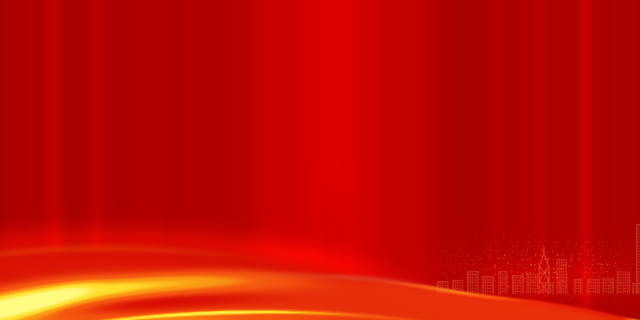
Give the GLSL for this background, as a Shadertoy shader.

```glsl
// Red curtain with glowing golden silk waves and a small sparkling skyline.

float hash(vec2 p) {
    return fract(sin(dot(p, vec2(127.1, 311.7))) * 43758.5453);
}

float noise1(float x) {
    float f = fract(x);
    float i = floor(x);
    return mix(hash(vec2(i, 3.0)), hash(vec2(i + 1.0, 3.0)), f * f * (3.0 - 2.0 * f));
}

// Gaussian band around zero
float band(float d, float width) {
    return exp(-d * d / (width * width));
}

// Filled below the edge, fading out over the given softness
float below(float d, float softness) {
    return 1.0 - smoothstep(-softness, softness, d);
}

vec3 silkColor(float heat) {
    vec3 c = mix(vec3(0.85, 0.05, 0.01), vec3(0.96, 0.33, 0.06), smoothstep(0.0, 0.35, heat));
    c = mix(c, vec3(0.98, 0.60, 0.07), smoothstep(0.35, 0.6, heat));
    c = mix(c, vec3(1.0, 0.87, 0.17), smoothstep(0.6, 0.85, heat));
    return mix(c, vec3(1.0, 0.98, 0.5), smoothstep(0.85, 1.3, heat));
}

vec3 curtain(vec2 p) {
    float red = 0.68 + 0.15 * band(p.x - 1.03, 0.27) + 0.04 * band(p.x - 1.04, 0.07) * smoothstep(0.2, 0.55, p.y);
    red += 0.04 * (noise1(p.x * 13.0) - 0.5) + 0.025 * (noise1(p.x * 42.0) - 0.5);
    red += 0.06 * (band(p.x - 0.17, 0.025) + band(p.x - 0.3, 0.02) + band(p.x - 1.69, 0.025));
    red += 0.11 * band(p.x - 1.83, 0.022) - 0.03 * band(p.x - 1.42, 0.1);
    return vec3(red, 0.0, 0.0);
}

// Line drawing of one building: walls, roof and window rows
float building(vec2 p, float halfWidth, float height, float aa) {
    vec2 q = vec2(abs(p.x) - halfWidth, p.y - height);
    float d = max(q.x, q.y);
    float inside = below(d, aa) * step(0.0, p.y);
    float outline = below(abs(d + 0.001) - 0.001, aa);
    vec2 cell = abs(fract(p / vec2(0.007, 0.009)) - 0.5);
    float windows = smoothstep(0.2, 0.4, max(cell.x, cell.y));
    return inside * max(outline, 0.4 * windows);
}

float skyline(vec2 p, float aa) {
    vec2 q = p - vec2(1.36, 0.08);
    float id = floor(q.x / 0.047);
    float h = hash(vec2(id, 8.0));
    float local = (fract(q.x / 0.047) - 0.5) * 0.047;
    float city = building(vec2(local, q.y), 0.013 + 0.008 * h, 0.035 + 0.04 * hash(vec2(id, 2.0)), aa);
    city *= step(0.0, q.x);
    city = max(city, building(q - vec2(0.395, 0.0), 0.016, 0.11, aa));
    city = max(city, building(q - vec2(0.64, 0.0), 0.012, 0.22, aa));

    // Braced tower tapering into a mast
    vec2 t = q - vec2(0.34, 0.0);
    float taper = 0.015 * (1.0 - smoothstep(0.08, 0.135, t.y));
    float brace = abs(abs(t.x) - 0.015 * abs(2.0 * fract(t.y / 0.045) - 1.0));
    float frame = min(abs(abs(t.x) - taper), brace + step(0.105, t.y));
    float tower = below(frame - 0.0012, aa) * step(0.0, t.y) * step(t.y, 0.15);
    return max(city, tower);
}

float sparkles(vec2 p, float aa) {
    float sum = 0.0;
    for (int i = 0; i < 3; i++) {
        float size = 0.014 + 0.009 * float(i);
        vec2 id = floor(p / size);
        float h = hash(id + float(i) * 17.0);
        vec2 center = 0.25 + 0.5 * vec2(hash(id + 5.3), hash(id + 9.1));
        float d = length((fract(p / size) - center) * size);
        sum += step(0.5, h) * h * below(d - 0.0005 - 0.0015 * h, aa);
    }
    float cloud = band(p.x - 1.72, 0.27) * band(p.y - 0.165, 0.075);
    return sum * cloud;
}

void mainImage(out vec4 fragColor, in vec2 fragCoord) {
    vec2 p = fragCoord / iResolution.xy * vec2(2.0, 1.0);
    float x = p.x;
    float aa = 1.0 / iResolution.y;
    vec3 color = curtain(p);

    // Signed heights above the veil, the main ribbon and the low fold
    float veil = p.y - (0.232 + 0.1 * x - 0.15 * x * x);
    float ribbon = p.y - (0.06 + 0.185 * x - 0.108 * x * x - 0.012 * band(x - 1.5, 0.2));
    float fold = p.y - (0.025 - 0.12 * (x - 0.82) * (x - 0.82));
    float leftSide = 1.0 - smoothstep(0.3, 1.2, x);

    // Translucent veil with a warm rim
    float veilFade = 1.0 - smoothstep(0.9, 1.45, x);
    color += vec3(0.16, 0.03, 0.0) * band(veil, 0.05) * veilFade;
    float cover = max(below(veil + 0.025, 0.04) * veilFade, below(ribbon, 0.006));

    // Heat of the silk, from red through orange to pale yellow
    float heat = 0.17 * below(ribbon, 0.03) + 0.05 * leftSide;
    heat += 0.2 * band(veil + 0.022, 0.014) * leftSide;
    heat += 0.5 * band(ribbon + 0.012, 0.032) * (1.0 - smoothstep(0.5, 1.1, x));
    heat += 0.45 * band(x - 0.1, 0.28) * band(ribbon + 0.005, 0.045);
    heat += 0.6 * band(p.y - 0.02 - 0.27 * x, 0.028) * (1.0 - smoothstep(0.1, 0.35, x));
    heat += 0.3 * band(x, 0.3) * band(p.y, 0.05);
    heat += 0.75 * band(fold, 0.006) * band(x - 0.68, 0.4) + 0.3 * below(fold, 0.02) * band(x - 0.5, 0.4);
    heat += 0.4 * band(ribbon + 0.005, 0.007) * band(x - 1.42, 0.16);
    heat += 0.8 * band(length(p - vec2(2.0, 0.0)), 0.03);
    heat -= 0.22 * band(x - 0.5, 0.3) * band(ribbon + 0.07, 0.022);
    color = mix(color, silkColor(heat), cover);

    // Pink sheen along the crest
    color = mix(color, vec3(0.87, 0.33, 0.22), 0.55 * band(ribbon, 0.009) * band(x - 1.1, 0.22));

    // Skyline and drifting sparks
    color += vec3(0.1, 0.015, 0.01) * band(x - 1.73, 0.28) * band(p.y - 0.13, 0.07);
    color = mix(color, vec3(0.9, 0.45, 0.29), 0.7 * skyline(p, aa));
    color = mix(color, vec3(0.96, 0.4, 0.2), clamp(sparkles(p, aa), 0.0, 0.9));

    fragColor = vec4(clamp(color, 0.0, 1.0), 1.0);
}
```
